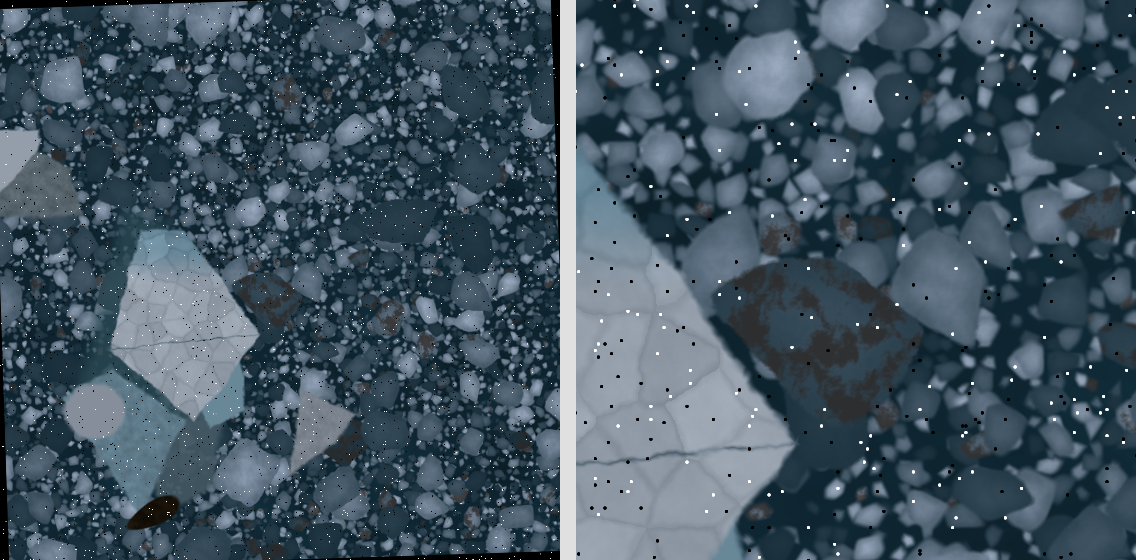
Left: the whole. Right: its middle third, enlarged.
A three.js fragment shader for this texture:

```glsl
// Aerial view of broken sea ice on dark teal water, with large floes, a seal and speckle.
varying vec2 vUv;

const vec3 WATER = vec3(0.055, 0.145, 0.190);
const vec3 ICE = vec3(0.55, 0.61, 0.69);
const vec3 FLOE = vec3(0.58, 0.62, 0.67);
const vec3 SUNKEN = vec3(0.37, 0.48, 0.54);
const vec3 DIRT = vec3(0.17, 0.15, 0.14);
const vec3 SEAL = vec3(0.085, 0.065, 0.030);
const float FRAME_TILT = 0.0325;
const float FINEST_CELLS = 78.0;   // grid of the smallest chunks
const float LAYER_RATIO = 1.75;    // growth in size from layer to layer
const float EDGE_BLUR = 0.0021;
const float SPECKLE_CELLS = 512.0;
const float SPECKLE_SHARE = 0.006; // share of each of salt and pepper
const float TAU = 6.2831853;

float hash(vec2 p) {
  vec3 q = fract(vec3(p.xyx) * 0.1031);
  q += dot(q, q.yzx + 33.33);
  return fract((q.x + q.y) * q.z);
}

vec2 hash2(vec2 p) { return vec2(hash(p), hash(p + 71.7)); }

// Layered sines, roughly -1 to 1
float ripple(vec2 p) {
  float sum = 0.0, amp = 0.5;
  for (int i = 0; i < 5; i++) {
    sum += amp * sin(p.x + 1.7 * sin(p.y * 0.8)) * cos(p.y + 1.3 * sin(p.x * 0.7));
    p = mat2(1.3, 1.4, -1.4, 1.3) * p + 2.1;
    amp *= 0.65;
  }
  return sum;
}

// Cellular noise: random shade of the nearest cell, darker on its rim
float facets(vec2 p) {
  float near = 9.0, second = 9.0, shade = 0.0;
  for (int j = -1; j <= 1; j++) for (int i = -1; i <= 1; i++) {
    vec2 id = floor(p) + vec2(i, j);
    float d = length(id + hash2(id) - p);
    if (d < near) { second = near; near = d; shade = hash(id + 19.3); }
    else second = min(second, d);
  }
  return shade - 0.5 * (1.0 - smoothstep(0.0, 0.2, second - near));
}

// Rounded random polygon: 1 on its outline
float chunkShape(vec2 p, vec2 id) {
  float sum = 0.0;
  for (int i = 0; i < 6; i++) {
    float k = float(i);
    float a = TAU * (k + 0.8 * hash(id + k * 3.1)) / 6.0;
    float reach = 0.65 + 0.45 * hash(id + k * 5.7 + 40.0);
    float side = max(dot(p, vec2(cos(a), sin(a))) / reach, 0.0);
    side *= side; side *= side;
    sum += side * side;
  }
  return pow(sum, 0.125);
}

// One grid of scattered chunks laid over the colour below
vec3 addChunks(vec3 col, vec2 uv, float cells, float share, float seed, float grain) {
  vec2 p = uv * cells + seed * 7.3;
  for (int j = -1; j <= 1; j++) for (int i = -1; i <= 1; i++) {
    vec2 id = floor(p) + vec2(i, j);
    vec2 key = id + seed * 131.0;
    if (hash(key) > share) continue;
    float radius = mix(0.26, 0.52, hash(key + 11.0));
    vec2 q = (p - id - 0.5 - 0.65 * (hash2(key + 23.0) - 0.5)) / radius;
    if (dot(q, q) > 3.5) continue;
    float a = TAU * hash(key + 31.0);
    q = mat2(cos(a), sin(a), -sin(a), cos(a)) * q * vec2(0.9, 1.15);
    float d = chunkShape(q, key) + 0.06 * grain;
    float soft = EDGE_BLUR * cells / radius;
    float light = 0.10 + 0.95 * pow(hash(key + 47.0), 1.25);
    light *= 1.0 - 0.28 * smoothstep(0.2, 1.0, d) + 0.15 * grain;
    vec3 ice = mix(WATER, ICE, light);
    float dirty = step(0.93, hash(key + 59.0)) * smoothstep(-0.4, 0.3, grain);
    ice = mix(ice, DIRT, 0.75 * dirty);
    col = mix(col, ice, 1.0 - smoothstep(1.0 - soft, 1.0 + soft, d));
  }
  return col;
}

// Signed distance to the line a-b, and to a convex clockwise quad
float cut(vec2 p, vec2 a, vec2 b) { return dot(p - a, normalize(vec2(a.y - b.y, b.x - a.x))); }
float quad(vec2 p, vec2 a, vec2 b, vec2 c, vec2 d) {
  return max(max(cut(p, a, b), cut(p, b, c)), max(cut(p, c, d), cut(p, d, a)));
}
float cover(float d, float blur) { return 1.0 - smoothstep(-blur, blur, d); }

void main() {
  float grain = ripple(vUv * 95.0);
  vec3 col = WATER * (1.0 + 0.2 * ripple(vUv * 14.0));

  // Chunks, small to large
  for (int i = 0; i < 5; i++) {
    float k = float(i);
    col = addChunks(col, vUv, FINEST_CELLS / pow(LAYER_RATIO, k), 0.78 - 0.11 * k, k + 1.0, grain);
  }

  // Floes: sunken parts first, then the dry tops
  vec2 p = vUv + 0.005 * vec2(ripple(vUv * 38.0), ripple(vUv.yx * 38.0 + 9.0));
  float rubble = facets(p * 26.0) - 0.4;
  float halo = quad(p, vec2(0.14, 0.30), vec2(0.22, 0.63), vec2(0.30, 0.60), vec2(0.40, 0.20));
  col = mix(col, vec3(0.17, 0.29, 0.33), 0.75 * cover(halo, 0.02));
  float shelf = quad(p, vec2(0.24, 0.25), vec2(0.40, 0.26), vec2(0.38, 0.13), vec2(0.29, 0.08));
  col = mix(col, SUNKEN * 0.72, 0.9 * cover(shelf, 0.008));
  float keel = quad(p, vec2(0.11, 0.29), vec2(0.20, 0.34), vec2(0.33, 0.25), vec2(0.25, 0.08));
  col = mix(col, SUNKEN * (1.0 + 0.12 * grain), cover(keel, 0.004));
  float lobe = length((p - vec2(0.17, 0.265)) / vec2(0.055, 0.048)) - 1.0;
  col = mix(col, FLOE * 0.9, cover(lobe, 0.1));
  float ledge = quad(p, vec2(0.32, 0.34), vec2(0.43, 0.36), vec2(0.44, 0.27), vec2(0.375, 0.235));
  col = mix(col, SUNKEN * 1.1, cover(ledge, 0.003));
  float top = min(quad(p, vec2(0.195, 0.375), vec2(0.25, 0.59), vec2(0.33, 0.59), vec2(0.465, 0.405)),
                  quad(p, vec2(0.195, 0.375), vec2(0.465, 0.405), vec2(0.41, 0.325), vec2(0.345, 0.25)));
  vec3 snow = mix(FLOE, SUNKEN * 1.15, smoothstep(0.49, 0.56, p.y)) + 0.09 * rubble + 0.02 * grain;
  col = mix(col, snow, cover(top, 0.003));
  float slab = quad(p, vec2(-0.05, 0.61), vec2(0.06, 0.73), vec2(0.125, 0.70), vec2(0.15, 0.615));
  col = mix(col, vec3(0.34, 0.39, 0.42) + 0.06 * grain, cover(slab, 0.004));
  float wedge = quad(p, vec2(-0.02, 0.63), vec2(-0.02, 0.765), vec2(0.072, 0.77), vec2(0.065, 0.73));
  col = mix(col, FLOE, cover(wedge, 0.003));
  float shard = quad(p, vec2(0.515, 0.15), vec2(0.54, 0.305), vec2(0.635, 0.26), vec2(0.60, 0.21));
  col = mix(col, FLOE * 0.82 + 0.05 * grain, cover(shard, 0.004));

  // Seal on the lower tip
  vec2 s = mat2(0.88, -0.47, 0.47, 0.88) * (vUv - vec2(0.273, 0.082));
  float body = length(s / vec2(0.052, 0.021 + 0.12 * s.x)) - 1.0;
  col = mix(col, SEAL * (1.0 + 0.5 * grain), cover(body, 0.09));

  // Tilted frame, then salt and pepper
  vec2 f = vUv - 0.5;
  f = abs(f + FRAME_TILT * vec2(f.y, -f.x));
  col *= cover(max(f.x, f.y) - 0.5, 0.001);
  vec2 dot0 = vUv * SPECKLE_CELLS;
  float pick = hash(floor(dot0) + 0.37);
  float spot = 1.0 - smoothstep(0.4, 0.7, length(fract(dot0) - 0.5));
  col = mix(col, vec3(step(0.5, pick)), spot * step(0.5 - SPECKLE_SHARE, abs(pick - 0.5)));
  gl_FragColor = vec4(clamp(col, 0.0, 1.0), 1.0);
}
```
